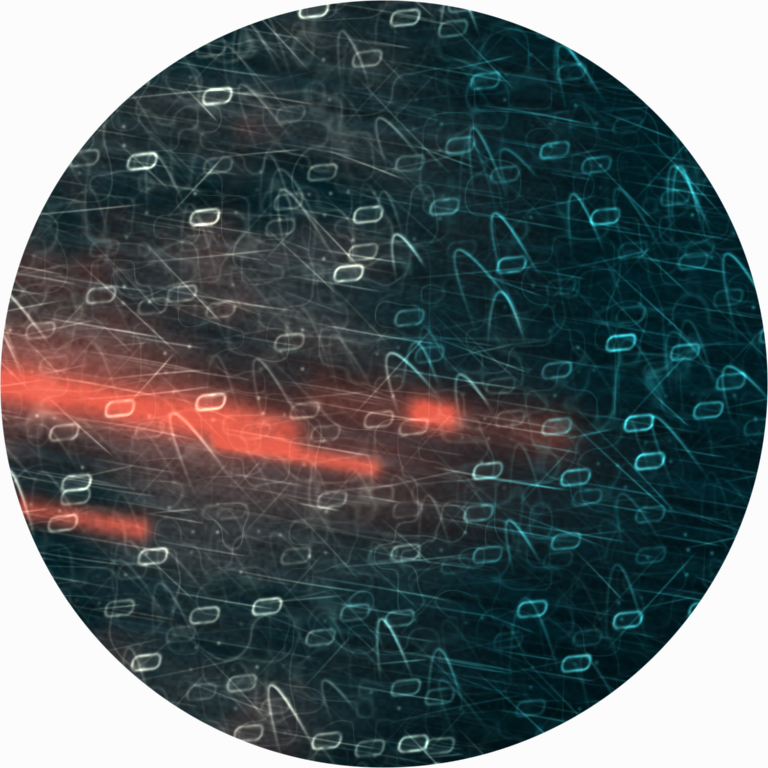
This background is drawn by a WebGL 1 fragment shader. Its source:

```glsl
precision highp float;
uniform vec2 u_resolution;

const vec3 PAPER = vec3(0.99);
const vec3 NIGHT = vec3(0.005, 0.105, 0.13);
const vec3 SLATE = vec3(0.20, 0.225, 0.235);
const vec3 RUST = vec3(0.23, 0.07, 0.05);
const vec3 CORAL = vec3(0.96, 0.39, 0.31);
const vec3 PALE_LIGHT = vec3(0.72, 0.74, 0.66);
const vec3 TEAL_LIGHT = vec3(0.20, 0.62, 0.64);
const float DISC_RADIUS = 0.5;
const float DRIFT = -0.17;
const float LINE = 0.0019;
const vec2 RING_CELL = vec2(0.11, 0.085);
const vec2 RING_HALF = vec2(0.018, 0.0092);
const vec2 HOOK_CELL = vec2(0.13, 0.2);
const vec2 SCRATCH_CELL = vec2(0.24, 0.045);

float hash(vec2 p) {
  return fract(sin(dot(p, vec2(127.1, 311.7))) * 43758.5453);
}

mat2 rotation(float a) {
  return mat2(cos(a), sin(a), -sin(a), cos(a));
}

float noise(vec2 p) {
  vec2 i = floor(p), f = fract(p);
  f = f * f * (3.0 - 2.0 * f);
  return mix(mix(hash(i), hash(i + vec2(1.0, 0.0)), f.x),
             mix(hash(i + vec2(0.0, 1.0)), hash(i + 1.0), f.x), f.y);
}

float fbm(vec2 p) {
  float sum = 0.0, amp = 0.53;
  for (int i = 0; i < 4; i++) {
    sum += amp * noise(p);
    p = rotation(0.5) * p * 2.1 + 7.3;
    amp *= 0.5;
  }
  return sum;
}

float stroke(float d, float width) {
  return exp(-d * d / (width * width));
}

// Small slanted loops, one per staggered cell
float ringlets(vec2 uv, float seed) {
  vec2 g = uv / RING_CELL + seed;
  g.x += hash(vec2(floor(g.y), seed));
  vec2 id = floor(g) + seed * 13.0;
  vec2 jitter = (vec2(hash(id), hash(id + 5.7)) - 0.5) * vec2(0.45, 0.55);
  vec2 p = rotation(-0.1) * ((fract(g) - 0.5 - jitter) * RING_CELL);
  p.x -= 0.3 * p.y;
  vec2 q = abs(p) - RING_HALF + 0.0075;
  float d = length(max(q, 0.0)) + min(max(q.x, q.y), 0.0) - 0.0075;
  float level = hash(id + 9.1);
  float wear = 0.45 + 0.8 * noise(p * 130.0 + id);
  float body = 0.1 * (1.0 - smoothstep(-0.004, 0.003, d));
  return (stroke(d, 0.0023) * wear + body) * step(0.3, level) * mix(0.15, 1.1, level * level);
}

// Narrow arches with long fading legs
float hooks(vec2 uv, float seed) {
  vec2 g = rotation(-0.12 - 0.13 * seed) * uv / HOOK_CELL + seed * 3.37;
  g.y += hash(vec2(floor(g.x), seed));
  vec2 id = floor(g) + seed * 19.0;
  vec2 p = (fract(g) - 0.5) * HOOK_CELL;
  p.x -= 0.04 * (hash(id) - 0.5);
  float bend = mix(75.0, 220.0, hash(id + 3.1));
  float drop = 0.085 - p.y;
  float d = (bend * p.x * p.x - drop) / sqrt(1.0 + 4.0 * bend * bend * p.x * p.x);
  float fade = 1.0 - smoothstep(0.02, mix(0.06, 0.14, hash(id + 6.2)), drop);
  float side = mix(0.5, 1.0, smoothstep(-0.01, 0.01, p.x));
  return stroke(d, LINE * 1.2) * fade * side * mix(0.1, 0.85, pow(hash(id + 8.4), 4.0));
}

// Thin, gently bowed light trails
float scratches(vec2 uv, float seed) {
  float steep = mix(-1.3, 1.0, hash(vec2(seed, 2.3)));
  float angle = mod(seed, 2.0) < 0.5 ? DRIFT : steep;
  vec2 g = rotation(-angle) * uv / SCRATCH_CELL + seed * 5.13;
  g.x += hash(vec2(floor(g.y), seed));
  vec2 id = floor(g) + seed * 23.0;
  vec2 p = (fract(g) - 0.5) * SCRATCH_CELL;
  float d = p.y - 0.024 * (hash(id) - 0.5) - 0.8 * (hash(id + 2.0) - 0.5) * p.x * p.x;
  float reach = mix(0.03, 0.115, hash(id + 4.0));
  float fade = (1.0 - smoothstep(reach * 0.5, reach, abs(p.x))) * (0.6 + 0.4 * p.x / reach);
  return stroke(d, LINE * 0.8) * fade * mix(0.05, 0.55, pow(hash(id + 6.0), 4.0));
}

// Soft glow with a tail trailing to the left of its head
float ember(vec2 p, vec2 head, float tail, float radius) {
  p = rotation(-DRIFT) * (p - head);
  float d = length(vec2(p.x - clamp(p.x, -tail, 0.0), p.y));
  return stroke(d, radius);
}

void main() {
  float side = min(u_resolution.x, u_resolution.y);
  vec2 uv = (gl_FragCoord.xy - 0.5 * u_resolution) / side + 0.5;
  vec2 along = rotation(-DRIFT) * uv;
  float cloud = fbm(along * vec2(4.0, 9.0));
  float streak = fbm(along * vec2(7.0, 75.0) + 3.0);
  float grain = noise(uv * 190.0) - 0.5;

  // Dark ground, greyer on the left, with rusty haze across the middle
  float left = 1.0 - smoothstep(0.2, 0.8, uv.x + 0.25 * (0.5 - uv.y));
  vec3 color = mix(NIGHT, SLATE, left * smoothstep(0.2, 0.75, cloud));
  color *= 0.65 + 0.35 * smoothstep(0.0, 0.5, uv.y + 0.5 * (1.0 - uv.x));
  color *= 0.65 + 0.7 * streak + 0.35 * grain;
  float band = stroke(along.y - 0.5, 0.1) * (1.0 - smoothstep(0.45, 0.95, uv.x));
  color += RUST * (band * (0.4 + cloud) + 0.6 * left * smoothstep(0.5, 0.8, fbm(uv * 6.0 + 11.0)));

  // Layered light drawing
  float light = ringlets(uv, 1.0) + 0.45 * ringlets(uv, 2.4);
  for (int i = 0; i < 4; i++) light += hooks(uv, float(i));
  for (int i = 0; i < 12; i++) light += scratches(uv, float(i));
  for (int i = 0; i < 3; i++) {
    float scale = 17.0 + 9.0 * float(i);
    float contour = abs(noise(uv * scale + float(i) * 8.7) - 0.5) / scale;
    light += 0.17 * stroke(contour, LINE * 0.7) * noise(uv * 13.0 + float(i));
  }
  vec2 cell = floor(uv * 34.0);
  vec2 spark = fract(uv * 34.0) - 0.3 - 0.4 * vec2(hash(cell), hash(cell + 1.7));
  light += 0.5 * stroke(length(spark), 0.09) * pow(hash(cell + 4.9), 6.0);
  float warmth = 1.0 - smoothstep(0.4, 0.75, uv.x + 0.35 * (noise(uv * 9.0) - 0.5));

  // Coral glows beneath the lines
  float glow = 0.75 * ember(uv, vec2(0.37, 0.437), 0.4, 0.025);
  glow += 0.7 * ember(uv, vec2(0.485, 0.391), 0.2, 0.012);
  glow += 0.75 * ember(uv, vec2(0.18, 0.312), 0.25, 0.016);
  glow += 0.85 * ember(uv, vec2(0.58, 0.458), 0.03, 0.02);
  glow += 0.3 * ember(uv, vec2(0.72, 0.435), 0.3, 0.035);
  glow += 0.25 * ember(uv, vec2(0.3, 0.46), 0.4, 0.05);
  glow *= 0.55 + 0.6 * cloud + 0.3 * streak + 0.2 * grain;
  color = mix(color, CORAL, min(glow, 0.92));
  color += mix(TEAL_LIGHT, PALE_LIGHT, warmth) * light * (1.0 - 0.5 * min(glow, 1.0));

  float edge = smoothstep(-1.0, 1.0, (length(uv - 0.5) - DISC_RADIUS) * side + 0.5);
  gl_FragColor = vec4(mix(clamp(color, 0.0, 1.0), PAPER, edge), 1.0);
}
```
